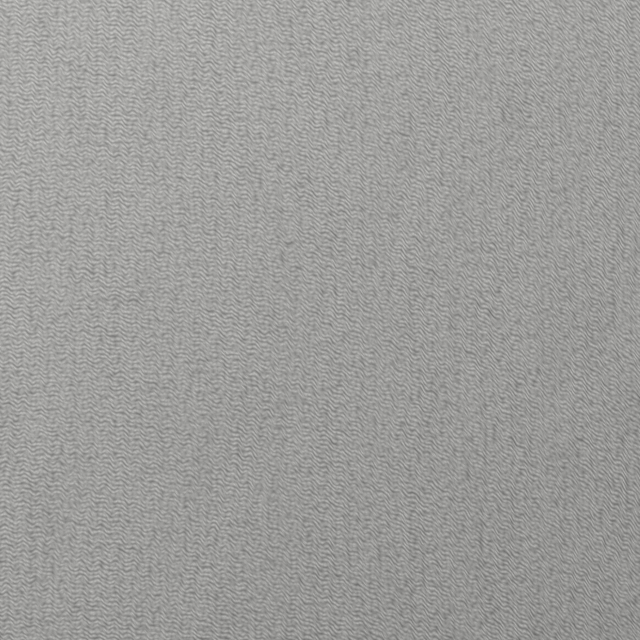
This texture is drawn by a Shadertoy shader. Its source:

```glsl
// Plain grey woven twill with very fine, jogging diagonal ridges and a soft fall of light.

const vec3  CLOTH_TINT     = vec3(1.004, 1.002, 0.988);
const float MID_GREY       = 0.605;
const vec2  LIGHT_SLOPE    = vec2(-0.043, 0.068); // brightness change across the canvas
const float RIDGE_COUNT    = 142.0;               // ridges per canvas height
const float SLOPE_LEFT     = 0.18;                // fall of the ridges at the left edge
const float SLOPE_GAIN     = 0.70;                // extra steepness at the right edge
const float RIDGE_DEPTH    = 0.043;
const float JOG_COUNT      = 41.0;                // zigzag columns across the canvas
const float JOG_SIZE       = 0.0021;
const vec2  WOBBLE_DENSITY = vec2(105.0, 60.0);
const float RIDGE_WOBBLE   = 3.4;
const vec2  STITCH_DENSITY = vec2(145.0, 175.0);  // across the canvas, across the ridge
const float STITCH_DEPTH   = 0.152;
const vec2  WEFT_DENSITY   = vec2(16.0, 190.0);
const float WEFT_DEPTH     = 0.034;
const vec2  WARP_DENSITY   = vec2(95.0, 6.0);
const float WARP_DEPTH     = 0.030;
const float TAU            = 6.2831853;

vec2 hash22(vec2 p) {
    vec3 q = fract(vec3(p.xyx) * vec3(0.1031, 0.1030, 0.0973));
    q += dot(q, q.yzx + 33.33);
    return fract((q.xx + q.yz) * q.zy);
}

// Cellular noise: bright at cell centres, roughly centred on zero
float cellular(vec2 p) {
    vec2 cell = floor(p);
    vec2 local = fract(p);
    float nearest = 4.0;
    for (int y = -1; y <= 1; y++) {
        for (int x = -1; x <= 1; x++) {
            vec2 offset = vec2(x, y);
            vec2 toPoint = offset + hash22(cell + offset + 400.0) - local;
            nearest = min(nearest, dot(toPoint, toPoint));
        }
    }
    return 0.47 - sqrt(nearest);
}

// Slow layered sines that bend the cloth
float drift(vec2 p) {
    return sin(p.x * 7.0 + 2.0 * sin(p.y * 4.0))
         + 0.6 * sin(p.y * 13.0 + 1.5 * sin(p.x * 9.0))
         + 0.4 * sin(p.x * 29.0 - p.y * 17.0);
}

void mainImage(out vec4 fragColor, in vec2 fragCoord) {
    vec2 uv = fragCoord / iResolution.xy;
    float bend = drift(uv);

    // Height above the ridge line, which steepens to the right and jogs in columns
    float fall = SLOPE_LEFT * uv.x + 0.5 * SLOPE_GAIN * uv.x * uv.x;
    float jog = JOG_SIZE * sin(TAU * JOG_COUNT * uv.x + 2.0 * bend);
    float across = uv.y + fall + jog + 0.002 * bend;

    // Diagonal ridges, broken up by uneven yarn
    float wobble = RIDGE_WOBBLE * cellular(uv * WOBBLE_DENSITY);
    float ridge = sin(TAU * RIDGE_COUNT * across + wobble);
    float ridgeStrength = 1.0 + 0.15 * sin(uv.x * 41.0 + bend);

    // Short raised stitches lying along the ridges
    float stitch = cellular(vec2(uv.x, across) * STITCH_DENSITY);

    // Faint horizontal and vertical threads
    float weft = cellular((uv + vec2(0.0, 0.0015 * bend)) * WEFT_DENSITY);
    float warp = cellular((uv + vec2(0.002 * bend, 0.0)) * WARP_DENSITY);

    float grey = MID_GREY + dot(uv - 0.5, LIGHT_SLOPE) + 0.002 * bend;
    grey += RIDGE_DEPTH * ridgeStrength * ridge;
    grey += STITCH_DEPTH * stitch;
    grey += WEFT_DEPTH * weft + WARP_DEPTH * warp;

    fragColor = vec4(clamp(grey * CLOTH_TINT, 0.0, 1.0), 1.0);
}
```
